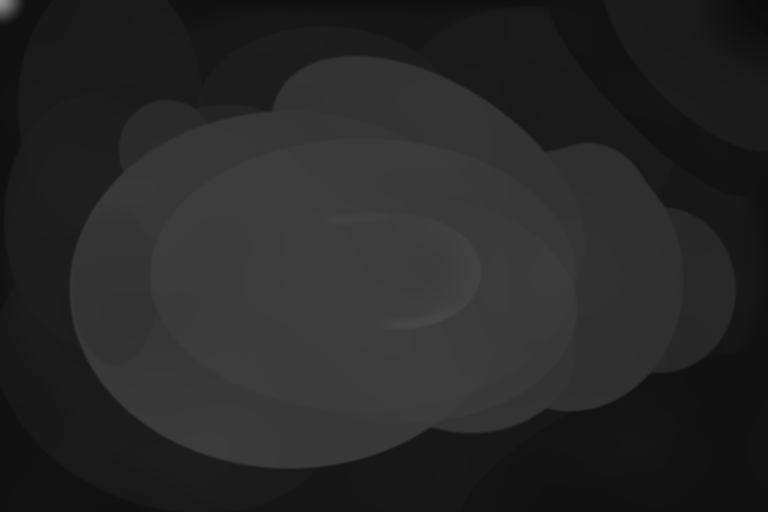
Write a WebGL 2 fragment shader that draws this background.

```glsl
#version 300 es
precision highp float;
// Overlapping soft charcoal ellipses: a pale layered mass on a near-black ground.

uniform vec2 u_resolution;
out vec4 outColor;

// Tones
const float BLACK = 0.045;
const float DARK = 0.068;
const float GROUND = 0.088;
const float SMOKE = 0.115;
const float SLATE = 0.165;
const float BODY = 0.200;
const float PALE = 0.235;
const float GLINT = 0.285;

// Edges and mottling
const float SOFT = 0.004;
const float HAZE = 0.020;
const float MOTTLE = 0.012;
const float MOTTLE_SCALE = 4.0;

vec2 hashGradient(vec2 cell) {
  float h = fract(sin(dot(cell, vec2(127.1, 311.7))) * 43758.5);
  return vec2(cos(6.2832 * h), sin(6.2832 * h));
}

float gradientNoise(vec2 p) {
  vec2 i = floor(p), f = fract(p);
  vec2 w = f * f * f * (f * (f * 6.0 - 15.0) + 10.0);
  vec2 e = vec2(1.0, 0.0);
  float a = dot(hashGradient(i), f);
  float b = dot(hashGradient(i + e.xy), f - e.xy);
  float c = dot(hashGradient(i + e.yx), f - e.yx);
  float d = dot(hashGradient(i + e.xx), f - e.xx);
  return mix(mix(a, b, w.x), mix(c, d, w.x), w.y);
}

// Approximate signed distance to a turned ellipse
float ellipse(vec2 p, vec2 center, vec2 radii, float angle) {
  float c = cos(angle), s = sin(angle);
  vec2 q = p - center;
  q = vec2(c * q.x + s * q.y, c * q.y - s * q.x);
  float k = length(q / radii);
  return k * (k - 1.0) / max(length(q / (radii * radii)), 1e-4);
}

float cover(float dist, float soft) {
  return 1.0 - smoothstep(-soft, soft, dist);
}

// Paints one ellipse over the tone below it
void paint(inout float tone, vec2 p, vec2 center, vec2 radii, float angle, float ink, float opacity) {
  tone = mix(tone, ink, opacity * cover(ellipse(p, center, radii, angle), SOFT));
}

// Dim shapes around the rim of the canvas
float backdrop(vec2 p) {
  float tone = mix(DARK, GROUND, cover(ellipse(p, vec2(0.75, 0.49), vec2(0.74, 0.53), 0.0), HAZE));
  paint(tone, p, vec2(0.215, 0.795), vec2(0.180, 0.260), 0.0, SMOKE, 0.65);
  paint(tone, p, vec2(0.176, 0.570), vec2(0.168, 0.245), 0.0, SMOKE, 0.75);
  paint(tone, p, vec2(0.330, 0.270), vec2(0.350, 0.260), -0.35, SMOKE, 0.55);
  paint(tone, p, vec2(0.635, 0.785), vec2(0.250, 0.163), 0.0, SMOKE, 0.85);
  paint(tone, p, vec2(1.050, 0.760), vec2(0.280, 0.225), -0.20, SMOKE, 0.45);
  paint(tone, p, vec2(1.220, 0.540), vec2(0.235, 0.330), 0.0, SMOKE, 0.25);
  paint(tone, p, vec2(1.270, 0.825), vec2(0.280, 0.075), -0.80, DARK, 0.90);
  paint(tone, p, vec2(1.370, 0.900), vec2(0.250, 0.115), -0.80, SMOKE, 0.80);
  paint(tone, p, vec2(1.230, 0.120), vec2(0.370, 0.120), 0.45, DARK, 0.85);
  tone = mix(tone, BLACK, 0.7 * cover(ellipse(p, vec2(0.75, 1.02), vec2(0.35, 0.04), 0.0), HAZE));
  tone = mix(tone, BLACK, smoothstep(0.18, 0.0, distance(p, vec2(1.5, 1.0))));
  return tone + 0.5 * smoothstep(0.055, 0.0, length(p - vec2(0.0, 1.0)));
}

// Lobed grey mass in the middle
void paintBody(inout float tone, vec2 p) {
  paint(tone, p, vec2(1.289, 0.434), vec2(0.148, 0.162), 0.0, SLATE, 0.90);
  paint(tone, p, vec2(0.326, 0.707), vec2(0.094, 0.098), 0.0, SLATE, 1.0);
  paint(tone, p, vec2(0.430, 0.700), vec2(0.150, 0.095), 0.10, SLATE, 0.55);
  paint(tone, p, vec2(1.148, 0.559), vec2(0.133, 0.162), 0.0, BODY * 0.93, 1.0);
  paint(tone, p, vec2(1.113, 0.453), vec2(0.222, 0.256), 0.0, BODY * 0.94, 1.0);
  paint(tone, p, vec2(0.836, 0.641), vec2(0.342, 0.198), -0.576, BODY, 1.0);
  paint(tone, p, vec2(0.920, 0.316), vec2(0.205, 0.162), 0.0, BODY, 1.0);
  paint(tone, p, vec2(0.566, 0.434), vec2(0.430, 0.349), 0.0, BODY * 1.06, 1.0);
  // The lower left brightens and a darker lobe rests on its flank
  float inside = cover(ellipse(p, vec2(0.566, 0.434), vec2(0.430, 0.349), 0.0), SOFT);
  tone += 0.012 * inside * smoothstep(0.45, 0.15, p.y);
  paint(tone, p, vec2(0.225, 0.440), vec2(0.084, 0.153), 0.0, BODY, 0.85 * inside);
}

// Nested pale ellipses and the glinting centre
void paintCore(inout float tone, vec2 p) {
  float fade = smoothstep(1.15, 0.70, p.x);
  paint(tone, p, vec2(0.709, 0.463), vec2(0.416, 0.266), 0.0, PALE, 0.35 + 0.60 * fade);
  paint(tone, p, vec2(0.791, 0.395), vec2(0.336, 0.221), 0.0, PALE, 0.60);
  // Crescents show where the centre slips off its underlying ellipse
  float centre = ellipse(p, vec2(0.777, 0.469), vec2(0.163, 0.112), 0.0);
  float mask = cover(centre, SOFT);
  float rim = smoothstep(-0.10, 0.0, centre) * smoothstep(0.70, 0.92, p.x);
  tone = mix(tone, PALE + 0.025 * rim, mask * smoothstep(0.58, 0.78, p.x));
  float lower = mask * smoothstep(-0.026, -0.010, centre) * smoothstep(0.42, 0.37, p.y);
  tone = mix(tone, GLINT, 0.7 * lower * smoothstep(0.73, 0.79, p.x));
  float upper = cover(ellipse(p, vec2(0.700, 0.574), vec2(0.065, 0.010), 0.08), 0.006);
  tone = mix(tone, GLINT, 0.35 * upper);
}

void main() {
  vec2 p = gl_FragCoord.xy / u_resolution * vec2(1.5, 1.0);
  float tone = backdrop(p);
  paintBody(tone, p);
  paintCore(tone, p);
  tone += MOTTLE * gradientNoise(p * MOTTLE_SCALE);
  outColor = vec4(vec3(clamp(tone, 0.0, 1.0)), 1.0);
}
```
